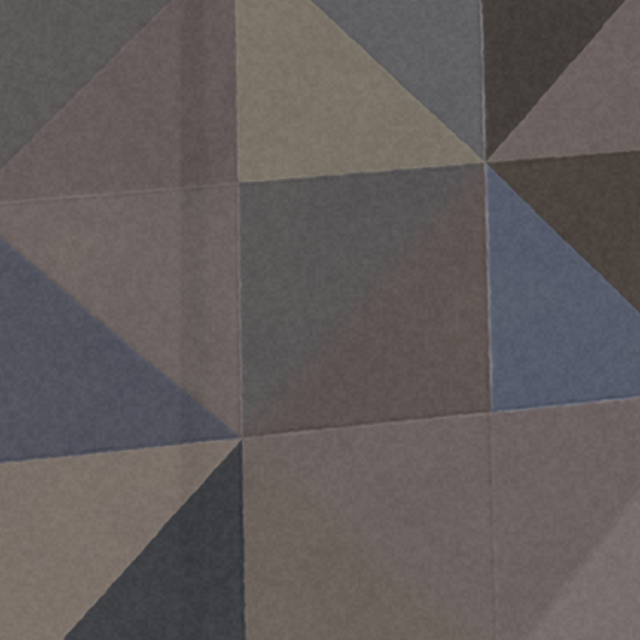
A WebGL 2 fragment shader for this pattern:

```glsl
#version 300 es
precision highp float;
// Worn, slightly skewed grid of three by three tiles, each split into two muted triangles.

#define EDGE_BLUR 0.0014
#define EDGE_WOBBLE 0.0022
#define SOFT_SPLIT 0.10
#define SEAM_WIDTH 0.0028
#define SEAM_LIGHT 0.10
#define SEAM_DARK 0.05
#define GRAIN_SCALE 210.0
#define GRAIN_AMOUNT 0.035
#define BLOTCH_AMOUNT 0.012
#define STRIP_SHADE 0.09

uniform vec2 u_resolution;
out vec4 fragColor;

// Tiles run left to right, bottom row first.
const vec3 UPPER_COLOR[9] = vec3[9](
    vec3(0.48, 0.44, 0.41), vec3(0.425, 0.39, 0.38), vec3(0.42, 0.385, 0.38),
    vec3(0.43, 0.395, 0.385), vec3(0.35, 0.34, 0.34), vec3(0.30, 0.27, 0.25),
    vec3(0.36, 0.35, 0.345), vec3(0.38, 0.38, 0.39), vec3(0.27, 0.25, 0.235));
const vec3 LOWER_COLOR[9] = vec3[9](
    vec3(0.25, 0.255, 0.27), vec3(0.42, 0.385, 0.36), vec3(0.47, 0.43, 0.42),
    vec3(0.32, 0.325, 0.365), vec3(0.37, 0.335, 0.325), vec3(0.34, 0.36, 0.42),
    vec3(0.40, 0.36, 0.355), vec3(0.48, 0.45, 0.405), vec3(0.42, 0.38, 0.37));

// Height of each diagonal at the left and right side of its tile.
const vec2 DIAGONAL[9] = vec2[9](
    vec2(0.03, 1.0), vec2(1.0, 0.0), vec2(-0.04, 1.1),
    vec2(0.90, 0.0), vec2(0.0, 1.0), vec2(1.0, -0.09),
    vec2(0.09, 0.96), vec2(1.0, 0.0), vec2(0.0, 1.04));

float hash(vec2 p) {
    vec3 q = fract(p.xyx * 0.1031);
    q += dot(q, q.yzx + 33.33);
    return fract((q.x + q.y) * q.z);
}

float valueNoise(vec2 p) {
    vec2 i = floor(p), f = fract(p);
    f = f * f * (3.0 - 2.0 * f);
    return mix(mix(hash(i), hash(i + vec2(1, 0)), f.x),
               mix(hash(i + vec2(0, 1)), hash(i + vec2(1, 1)), f.x), f.y);
}

float layeredSines(vec2 p) {
    float sum = 0.0, amplitude = 0.5;
    for (int i = 0; i < 4; i++) {
        sum += amplitude * sin(p.x + 1.3 * sin(p.y)) * cos(p.y - 0.7 * p.x);
        p = mat2(1.5, 1.1, -1.1, 1.5) * p + 2.3;
        amplitude *= 0.6;
    }
    return sum;
}

// Canvas to skewed grid; whole numbers lie on tile borders.
vec2 gridCoord(vec2 p) {
    return vec2((p.x - 0.384 + 0.0155 * p.y) / (0.394 - 0.010 * p.y),
                (p.y - 0.276 - 0.103 * p.x) / (0.408 - 0.021 * p.x));
}

vec3 tileColor(vec2 p) {
    vec2 g = gridCoord(p);
    ivec2 cell = clamp(ivec2(floor(g)) + 1, ivec2(0), ivec2(2));
    int id = cell.y * 3 + cell.x;
    vec2 f = g - vec2(cell - 1);
    float side = f.y - mix(DIAGONAL[id].x, DIAGONAL[id].y, f.x);
    float blur = cell.x == 1 && cell.y < 2 ? SOFT_SPLIT : 0.003;
    vec3 color = mix(LOWER_COLOR[id], UPPER_COLOR[id], smoothstep(-blur, blur, side));
    // Pale or dark rim beside the crisp diagonals.
    float rim = exp(-pow(side / 0.014, 2.0)) * step(blur, 0.01);
    return color * (1.0 + 0.07 * rim * sign(side) * (cell.y == 0 ? 1.0 : -1.0));
}

float seam(float d) {
    return exp(-d * d / (SEAM_WIDTH * SEAM_WIDTH));
}

void main() {
    vec2 p = gl_FragCoord.xy / u_resolution;
    vec2 wobble = vec2(valueNoise(p * 110.0), valueNoise(p * 110.0 + 41.0)) - 0.5;
    vec2 q = p + EDGE_WOBBLE * wobble;

    // Average nearby taps for soft tile borders.
    float spread = max(EDGE_BLUR, 0.33 / min(u_resolution.x, u_resolution.y));
    vec3 color = vec3(0.0);
    for (int j = -1; j <= 1; j++)
        for (int i = -1; i <= 1; i++)
            color += tileColor(q + spread * vec2(i, j)) / 9.0;

    // Worn seams: a pale ridge with a broken dark side.
    vec2 g = gridCoord(q);
    float wear = 0.4 + 0.9 * valueNoise(p * 65.0);
    float rightSeam = seam((g.x - 1.0) * 0.39) * mix(0.15, 1.2, smoothstep(0.34, 0.42, p.y));
    float leftSeam = seam(g.x * 0.39) * 0.4;
    float lowSeam = seam(g.y * 0.40) * mix(0.3, 0.8, p.x);
    float highSeam = seam((g.y - 1.0) * 0.40) * 0.3;
    color += SEAM_LIGHT * wear * max(max(rightSeam, leftSeam), max(lowSeam, highSeam));
    float darkSide = max(seam(g.x * 0.39 + 0.005) * (1.0 - 0.6 * p.y),
                         seam(g.y * 0.40 - 0.005) * 0.8);
    darkSide = max(darkSide, seam((g.x - 1.0) * 0.39 + 0.006) * 0.6);
    darkSide = max(darkSide, seam((g.y - 1.0) * 0.40 + 0.005) * 0.5);
    color -= SEAM_DARK * wear * darkSide;

    // Faint upright shadow strips.
    float strip = smoothstep(0.278, 0.286, p.x) * (1.0 - smoothstep(0.314, 0.328, p.x));
    float band = smoothstep(0.278, 0.286, p.x) * (1.0 - smoothstep(0.358, 0.368, p.x));
    color *= 1.0 - STRIP_SHADE * (0.7 * strip + 0.3 * band) * mix(0.5, 1.0, p.y);

    // Uneven dye and fine grain.
    color += BLOTCH_AMOUNT * layeredSines(p * 11.0) * vec3(1.0, 0.9, 0.6);
    float grain = valueNoise(p * GRAIN_SCALE) + 0.6 * valueNoise(p * GRAIN_SCALE * 0.5 + 17.0);
    color += GRAIN_AMOUNT * (grain - 0.8);
    fragColor = vec4(clamp(color, 0.0, 1.0), 1.0);
}
```
